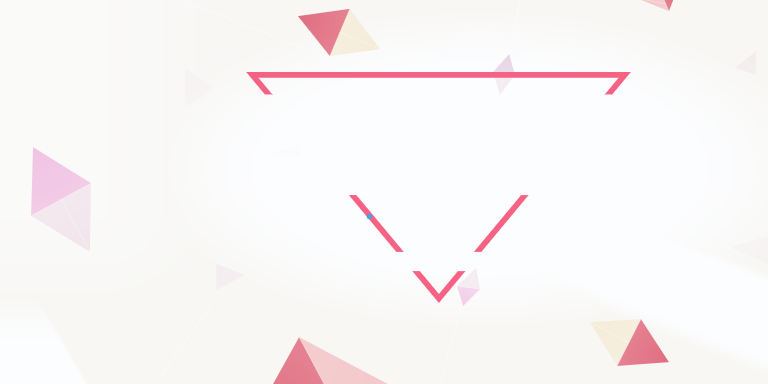
Give the GLSL for this background, as a Shadertoy shader.

```glsl
const vec3 WHITE  = vec3(0.990, 0.993, 1.000);
const vec3 PAPER  = vec3(0.966, 0.961, 0.945);
const vec3 ROSE   = vec3(0.960, 0.385, 0.515);
const vec3 RED    = vec3(0.875, 0.400, 0.480);
const vec3 BLUSH  = vec3(0.950, 0.760, 0.765);
const vec3 CREAM  = vec3(0.960, 0.925, 0.840);
const vec3 ORCHID = vec3(0.940, 0.755, 0.885);
const vec3 LILAC  = vec3(0.880, 0.780, 0.870);
const vec3 MIST   = vec3(0.945, 0.895, 0.920);
const vec3 BLUE   = vec3(0.300, 0.620, 0.900);

const vec2 GLOW_CENTER = vec2(1.25, 0.56);
const vec2 GLOW_RADIUS = vec2(0.76, 0.36);
const float STROKE = 0.0150;
const float HAIRLINE = 0.0012;
const float FACET_LIFT = 0.13;

// Antialiased coverage of a signed distance in canvas heights
float cover(float d) {
    return clamp(0.5 - d * iResolution.y, 0.0, 1.0);
}

// Signed distance to a line, positive to the left of a -> b
float side(vec2 p, vec2 a, vec2 b) {
    return dot(p - a, normalize(vec2(a.y - b.y, b.x - a.x)));
}

// Triangle distance with mitred corners, for either winding
float triangle(vec2 p, vec2 a, vec2 b, vec2 c) {
    float winding = sign(side(c, a, b));
    return max(max(-winding * side(p, a, b), -winding * side(p, b, c)),
               -winding * side(p, c, a));
}

float segment(vec2 p, vec2 a, vec2 b) {
    vec2 ab = b - a;
    float t = clamp(dot(p - a, ab) / dot(ab, ab), 0.0, 1.0);
    return length(p - a - ab * t);
}

// Facet that grows lighter away from its first corner
void facet(inout vec3 col, vec2 p, vec2 a, vec2 b, vec2 c, vec3 tint, float alpha) {
    float fade = clamp(distance(p, a) / distance(a, 0.5 * (b + c)), 0.0, 1.0);
    vec3 shade = mix(tint, WHITE, FACET_LIFT * fade);
    col = mix(col, shade, alpha * cover(triangle(p, a, b, c)));
}

// Two facets joined along the edge b-c, with a pale seam
void gem(inout vec3 col, vec2 p, vec2 a, vec2 b, vec2 c, vec2 d,
         vec3 nearTint, vec3 farTint, float alpha) {
    facet(col, p, d, b, c, farTint, alpha);
    facet(col, p, a, b, c, nearTint, alpha);
    col = mix(col, WHITE, 0.35 * alpha * cover(segment(p, b, c) - HAIRLINE));
    col = mix(col, WHITE, 0.35 * alpha * cover(segment(p, 0.5 * (b + c), d) - HAIRLINE));
}

void hairline(inout vec3 col, vec2 p, vec2 a, vec2 b) {
    col = mix(col, WHITE, 0.6 * cover(segment(p, a, b) - HAIRLINE));
}

vec3 backdrop(vec2 p) {
    float glow = 1.0 - smoothstep(0.65, 1.4, length((p - GLOW_CENTER) / GLOW_RADIUS));
    float lower = side(p, vec2(1.25, 0.323), vec2(2.0, 0.023));
    float upper = side(p, vec2(1.719, 0.414), vec2(2.0, 0.297));
    float beam = smoothstep(-0.03, 0.05, lower) * (1.0 - smoothstep(-0.04, 0.01, upper))
               * smoothstep(1.15, 1.5, p.x);
    float wedge = 1.0 - smoothstep(-0.01, 0.01, side(p, vec2(0.227, 0.0), vec2(0.1, 0.22)) * -1.0);
    wedge *= 1.0 - smoothstep(0.08, 0.30, p.y);
    float haze = 0.55 * (1.0 - smoothstep(0.25, 0.8, p.x)) * smoothstep(0.0, 0.45, p.y);
    float ray = 0.3 * (1.0 - smoothstep(-0.08, 0.005, side(p, vec2(0.47, 1.0), vec2(0.9, 0.80))))
              * smoothstep(0.6, 0.9, p.y);
    float light = max(max(glow, beam), max(wedge, max(haze, ray)));
    return mix(PAPER, WHITE, max(light, 0.2));
}

void mainImage(out vec4 fragColor, in vec2 fragCoord) {
    vec2 p = fragCoord / iResolution.xy * vec2(2.0, 1.0);
    vec3 col = backdrop(p);

    // Fine threads of light
    hairline(col, p, vec2(1.354, 1.0), vec2(1.326, 0.859));
    hairline(col, p, vec2(1.203, 0.205), vec2(1.146, 0.0));
    hairline(col, p, vec2(0.560, 0.22), vec2(0.404, 0.0));
    hairline(col, p, vec2(0.475, 1.0), vec2(0.800, 0.87));

    // Faint distant shards
    facet(col, p, vec2(0.482, 0.823), vec2(0.557, 0.771), vec2(0.482, 0.721), MIST, 0.25);
    facet(col, p, vec2(0.563, 0.313), vec2(0.638, 0.284), vec2(0.563, 0.245), MIST, 0.55);
    facet(col, p, vec2(1.969, 0.867), vec2(1.914, 0.823), vec2(1.969, 0.805), MIST, 0.55);
    facet(col, p, vec2(2.030, 0.394), vec2(1.901, 0.357), vec2(2.030, 0.300), MIST, 0.25);
    facet(col, p, vec2(0.781, 0.622), vec2(0.698, 0.596), vec2(0.781, 0.594), MIST, 0.15);

    // Folded gems
    gem(col, p, vec2(0.776, 0.958), vec2(0.911, 0.977), vec2(0.859, 0.854), vec2(0.990, 0.872), RED, CREAM, 0.95);
    gem(col, p, vec2(1.757, 1.010), vec2(1.725, 1.010), vec2(1.742, 0.971), vec2(1.660, 1.004), RED, BLUSH, 0.95);
    gem(col, p, vec2(0.086, 0.617), vec2(0.237, 0.523), vec2(0.081, 0.438), vec2(0.234, 0.344), ORCHID, MIST, 0.95);
    gem(col, p, vec2(1.326, 0.859), vec2(1.284, 0.813), vec2(1.341, 0.805), vec2(1.302, 0.753), LILAC, MIST, 0.75);
    gem(col, p, vec2(1.206, 0.203), vec2(1.190, 0.255), vec2(1.250, 0.247), vec2(1.240, 0.302), ORCHID, MIST, 0.75);
    gem(col, p, vec2(1.742, 0.057), vec2(1.669, 0.169), vec2(1.607, 0.047), vec2(1.536, 0.161), RED, CREAM, 0.95);
    gem(col, p, vec2(0.643, -0.122), vec2(0.779, 0.122), vec2(0.909, -0.122), vec2(1.241, -0.122), RED, BLUSH, 0.95);

    // Broken triangular frame
    float outer = triangle(p, vec2(0.641, 0.8125), vec2(1.643, 0.8125), vec2(1.143, 0.211));
    float frame = max(outer, -outer - STROKE);
    float bands = min(min(0.754 - p.y, p.y - 0.294), abs(p.y - 0.418) - 0.074);
    col = mix(col, ROSE, cover(max(frame, bands)));

    // Small bead on the left stroke
    col = mix(col, BLUE, cover(length(p - vec2(0.962, 0.436)) - 0.007));

    fragColor = vec4(col, 1.0);
}
```
